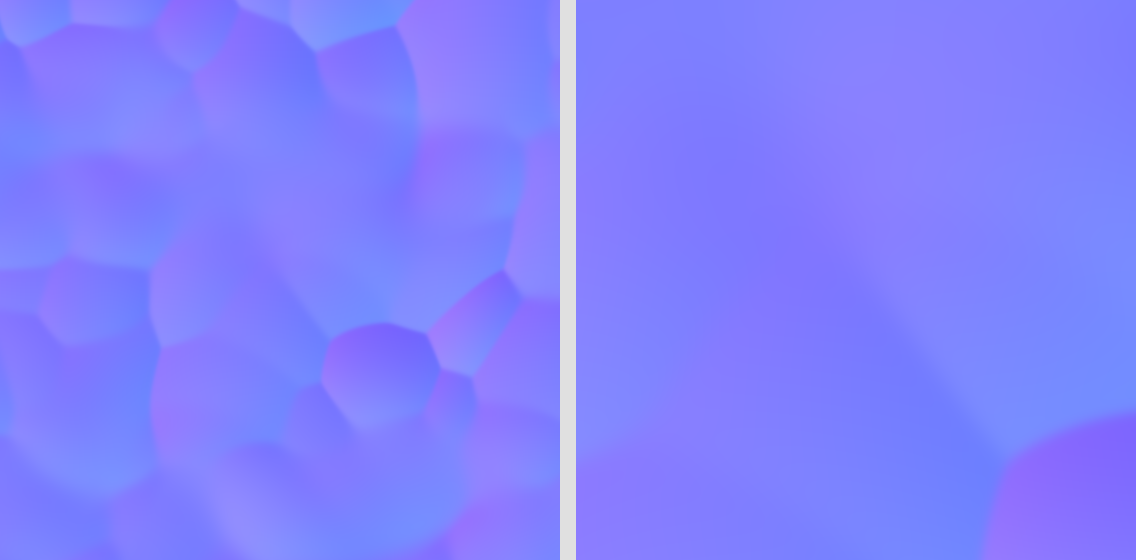
Left, the full canvas; right, a detail of the centre.
Write a Shadertoy shader that draws this texture map.

```glsl
const float CELLS = 6.6;                   // lumps across the canvas
const vec3 FLAT_NORMAL = vec3(0.503, 0.499, 1.0);
const vec2 SLOPE_GAIN = vec2(0.054, 0.052);

vec2 hash2(vec2 p) {
    vec3 q = fract(p.xyx * vec3(0.1031, 0.1030, 0.0973));
    q += dot(q, q.yzx + 33.33);
    return fract((q.xx + q.yz) * q.zy);
}

// Layered sines, each octave bent by the one before
vec2 waves(vec2 p, float frequency) {
    vec2 sum = vec2(0.0);
    float amplitude = 0.6;
    for (int i = 0; i < 3; i++) {
        sum += amplitude * sin(p.yx * frequency + sum.yx * 1.7 + vec2(1.3, 4.1) * float(i + 1));
        p = mat2(0.8, -0.6, 0.6, 0.8) * p;
        frequency *= 1.5;
        amplitude *= 0.6;
    }
    return sum;
}

// Height in x and slope in yz of one stretched paraboloid
vec3 lump(vec2 offset, vec2 shape, vec2 turn) {
    float angle = 6.2832 * turn.x;
    vec2 along = vec2(cos(angle), sin(angle));
    vec2 across = vec2(-along.y, along.x);
    float steep = mix(0.8, 1.8, shape.x);
    float gentle = steep * mix(0.35, 1.0, shape.y);
    vec2 local = vec2(dot(offset, along), dot(offset, across));
    vec2 bend = vec2(gentle, steep) * local;
    float height = 0.45 * turn.y - dot(bend, local);
    return vec3(height, -2.0 * (along * bend.x + across * bend.y));
}

// Slope of the smooth maximum of neighbouring lumps
vec2 lumpSlope(vec2 p, float crispness) {
    vec2 base = floor(p);
    vec2 slope = vec2(0.0);
    float total = 1e-30;
    for (int y = -2; y <= 2; y++) {
        for (int x = -2; x <= 2; x++) {
            vec2 cell = base + vec2(x, y);
            vec2 centre = cell + hash2(cell + 17.0);
            vec3 bump = lump(p - centre, hash2(cell + 61.0), hash2(cell + 113.0));
            float weight = exp(crispness * bump.x);
            slope += weight * bump.yz;
            total += weight;
        }
    }
    return slope / total;
}

void mainImage(out vec4 fragColor, in vec2 fragCoord) {
    vec2 p = CELLS * fragCoord / min(iResolution.x, iResolution.y) + 20.0;

    // Creases are clear in some regions and melt away in others
    float region = smoothstep(-0.5, 0.8, waves(p + 7.0, 1.5).x);
    float crispness = mix(4.0, 24.0, region);

    // Curved lumps plus a soft swell
    vec2 slope = lumpSlope(p + 0.2 * waves(p, 1.7), crispness);
    slope += 0.32 * waves(p.yx + 31.0, 1.9);

    // Encode the slope as a tangent-space normal colour
    vec3 colour = FLAT_NORMAL + vec3(SLOPE_GAIN * slope, -0.001 * dot(slope, slope));
    fragColor = vec4(clamp(colour, 0.0, 1.0), 1.0);
}
```
